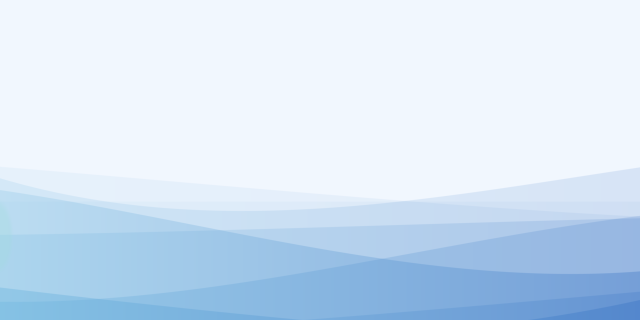
Reproduce this background procedurally as a WebGL 1 fragment shader.

```glsl
precision highp float;

uniform vec2 u_resolution;

const vec3 SKY = vec3(0.945, 0.967, 0.996);
const vec3 DEEP_LEFT = vec3(0.42, 0.71, 0.87);
const vec3 DEEP_RIGHT = vec3(0.26, 0.48, 0.78);
const vec3 MINT = vec3(0.62, 0.86, 0.86);

// Cubic through heights given at x = 0, 1/3, 2/3 and 1
float curve(float x, vec4 h) {
  float u = 3.0 * x;
  float a = u - 1.0;
  float b = u - 2.0;
  float c = u - 3.0;
  return dot(h, vec4(-a * b * c / 6.0, u * b * c * 0.5,
                     -u * a * c * 0.5, u * a * b / 6.0));
}

// Share of light left after a translucent layer below the curve
float veil(vec2 p, vec4 heights, float opacity, float blur) {
  float depth = curve(p.x, heights) - p.y;
  return 1.0 - opacity * smoothstep(-blur, blur, depth);
}

float ellipse(vec2 p, vec2 center, vec2 radius) {
  return 1.0 - smoothstep(0.75, 1.05, length((p - center) / radius));
}

void main() {
  vec2 p = gl_FragCoord.xy / u_resolution;
  float blur = 0.75 / u_resolution.y;

  // Pale upper sheets and the level haze beneath them
  float light = veil(p, vec4(0.479, 0.422, 0.367, 0.323), 0.08, blur);
  light *= veil(p, vec4(0.443, 0.342, 0.380, 0.477), 0.15, blur);
  light *= veil(p, vec4(0.37), 0.05, blur);

  // Broad crossing waves
  light *= veil(p, vec4(0.406, 0.285, 0.173, 0.152), mix(0.2, 0.4, p.x), blur);
  light *= veil(p, vec4(0.266, 0.280, 0.2995, 0.318), 0.18, blur);
  light *= veil(p, vec4(0.057, 0.104, 0.217, 0.3255), mix(0.33, 0.2, p.x), blur);

  // Dark corners along the bottom
  light *= veil(p, vec4(0.1016, 0.0273, -0.034, -0.08), 0.4, blur);
  light *= veil(p, vec4(-0.0625, -0.021, 0.031, 0.0885), 0.3, blur);
  light *= veil(p, vec4(-0.08, -0.068, -0.036, 0.0625), 0.5, blur);

  vec3 deep = mix(DEEP_LEFT, DEEP_RIGHT, p.x);
  vec3 color = mix(deep, SKY, light);

  // Mint glow at the left edge
  float glow = ellipse(p, vec2(-0.005, 0.26), vec2(0.026, 0.12));
  color = mix(color, MINT, 0.3 * glow);

  gl_FragColor = vec4(color, 1.0);
}
```
